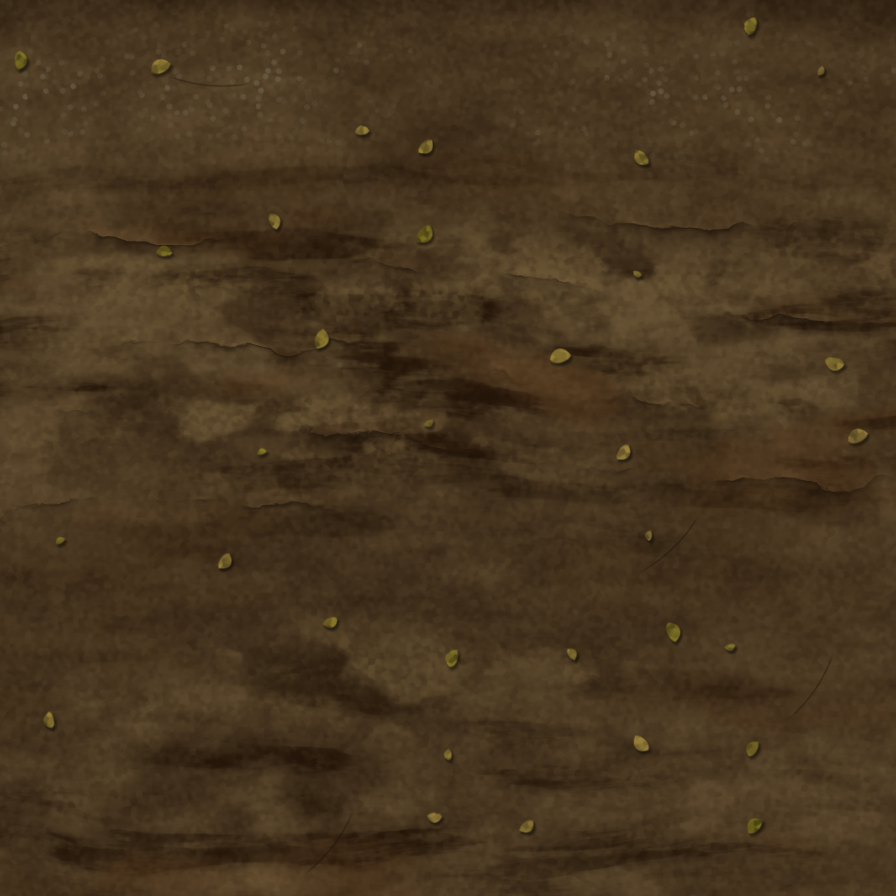
Give the GLSL for this texture, as a Shadertoy shader.

```glsl
const vec3 SOIL_DARK = vec3(0.18, 0.12, 0.06);
const vec3 SOIL_LIGHT = vec3(0.39, 0.31, 0.195);
const vec3 CRUST = vec3(0.43, 0.35, 0.215);
const vec3 RUST = vec3(0.36, 0.22, 0.10);
const vec3 GRAVEL = vec3(0.42, 0.37, 0.29);
const vec3 CRACK = vec3(0.10, 0.065, 0.03);
const vec3 LEAF_OLIVE = vec3(0.43, 0.39, 0.10);
const vec3 LEAF_TAN = vec3(0.54, 0.45, 0.22);
const float GRAIN_SCALE = 170.0;
const float GRAVEL_SCALE = 95.0;
const float LEAF_GRID = 9.0;
const float LEAF_SHARE = 0.38;
const int LEDGES = 10;
const int TWIGS = 4;

vec2 hash2(vec2 p) {
    vec3 q = fract(p.xyx * vec3(0.1031, 0.1030, 0.0973));
    q += dot(q, q.yzx + 33.33);
    return fract((q.xx + q.yz) * q.zy);
}

// Smooth cellular noise: x = blended cell value, y = nearest distance, z = nearest value
vec3 cells(vec2 p) {
    vec2 id = floor(p), f = fract(p);
    float sum = 0.0, weight = 0.0, nearest = 9.0, value = 0.0;
    for (int j = -1; j <= 1; j++)
    for (int i = -1; i <= 1; i++) {
        vec2 o = vec2(i, j);
        vec2 h = hash2(id + o + 200.0);
        vec2 d = o + h - f;
        float v = fract(dot(h, vec2(17.3, 31.7)));
        float dd = dot(d, d), w = exp(-6.0 * dd);
        sum += w * v;
        weight += w;
        if (dd < nearest) { nearest = dd; value = v; }
    }
    return vec3(sum / weight, sqrt(nearest), value);
}

float fbm(vec2 p) {
    float sum = 0.0, amp = 0.516;
    for (int i = 0; i < 5; i++) {
        sum += amp * cells(p).x;
        p = p * 2.03 + 17.7;
        amp *= 0.5;
    }
    return sum;
}

float band(float y, float centre, float width) {
    float d = (y - centre) / width;
    return exp(-d * d);
}

float waves(float x, float seed) {
    return sin(x * 13.0 + seed) + 0.5 * sin(x * 37.0 + seed * 2.3)
         + 0.3 * sin(x * 83.0 + seed * 4.1) + 0.15 * sin(x * 191.0 + seed);
}

// Eroded horizontal ledges: x = shadow below the lip, y = light on the lip
vec2 ledges(vec2 p, float roughness) {
    vec2 result = vec2(0.0);
    for (int i = 0; i < LEDGES; i++) {
        float n = float(i);
        vec2 h = hash2(vec2(n, 41.0));
        float along = p.x - fract(n * 0.618 + 0.2);
        float y = mix(0.42, 0.77, (n + 0.6 * h.x) / float(LEDGES));
        float edge = y + 0.005 * waves(p.x, n * 5.0) + (h.y - 0.5) * 0.12 * along;
        float depth = edge + (roughness - 0.5) * 0.035 - p.y;
        float reach = smoothstep(1.0, 0.4, abs(along) / mix(0.12, 0.28, h.y));
        float broken = smoothstep(-0.9, 0.7, waves(p.x * 1.3, n * 9.0 + 2.0));
        float thick = 0.003 + 0.006 * broken * h.x;
        float shadow = smoothstep(-0.0015, 0.0015, depth) * exp(-max(depth, 0.0) / thick);
        float lip = smoothstep(0.001, -0.002, depth) * exp(min(depth, 0.0) / 0.012);
        result = max(result, vec2(shadow, lip) * reach * broken);
    }
    return result;
}

// Pointed oval, negative inside, in units of the leaf length
float leafShape(vec2 q) {
    q.x += 0.18 * q.y * q.y;
    return length(vec2(abs(q.x) + 0.444 - 0.08 * q.y, q.y)) - 1.094;
}

vec3 addLeaves(vec3 color, vec2 p, float aa, float mottle) {
    vec2 id = floor(p * LEAF_GRID);
    vec2 h = hash2(id + 71.0), k = hash2(id + 133.0);
    if (k.x > LEAF_SHARE) return color;
    float size = mix(0.005, 0.012, k.y), angle = 6.283 * h.x;
    vec2 q = p - (id + 0.2 + 0.6 * h) / LEAF_GRID;
    mat2 turn = mat2(cos(angle), sin(angle), -sin(angle), cos(angle));
    float body = leafShape(turn * q / size) * size;
    float shade = leafShape(turn * (q + vec2(-0.002, 0.003)) / size) * size;
    color *= 1.0 - 0.45 * smoothstep(0.003, -0.002, shade);
    vec3 tint = mix(LEAF_OLIVE, LEAF_TAN, fract(h.y * 7.0)) * (0.65 + 0.6 * mottle);
    return mix(color, tint, 0.9 * smoothstep(aa, -aa, body));
}

float twigs(vec2 p, float aa) {
    float cover = 0.0;
    for (int i = 0; i < TWIGS; i++) {
        vec2 h = hash2(vec2(float(i), 91.0)), k = hash2(vec2(float(i), 17.0));
        float angle = (k.x - 0.5) * 2.0;
        vec2 q = mat2(cos(angle), -sin(angle), sin(angle), cos(angle)) * (p - h);
        float line = abs(q.y - 3.0 * q.x * q.x) - 0.0008;
        cover = max(cover, smoothstep(aa, -aa, line) * smoothstep(0.05, 0.03, abs(q.x)));
    }
    return cover;
}

void mainImage(out vec4 fragColor, in vec2 fragCoord) {
    vec2 p = fragCoord / iResolution.xy;
    float aa = 1.2 / iResolution.y;
    vec2 w = p + vec2(0.0, 0.05 * (cells(p * 3.0).x - 0.5));

    // Noise layers, from broad stains to single grains
    float broad = fbm(w * vec2(2.0, 5.0));
    float streak = fbm(w * vec2(6.0, 34.0) + 9.0);
    float mottle = fbm(p * vec2(18.0, 26.0) + 31.0);
    float patches = fbm(w * vec2(4.0, 11.0) + 53.0);
    float grain = cells(p * GRAIN_SCALE).x;
    vec3 stone = cells(p * GRAVEL_SCALE);

    // Worn soil, rough in the middle and at the foot
    float rough = min(1.0, band(w.y, 0.60, 0.17) + 0.8 * band(w.y, 0.08, 0.14));
    float tone = 0.5 + 0.55 * (broad - 0.5) + mix(0.25, 0.9, rough) * (streak - 0.5)
               + mix(0.35, 0.75, rough) * (mottle - 0.5) + 0.22 * (grain - 0.5);
    tone -= 0.16 * smoothstep(0.16, 0.0, w.y) + 0.3 * smoothstep(0.95, 1.0, w.y);
    tone -= 0.3 * rough * smoothstep(0.42, 0.28, streak);
    vec3 color = mix(SOIL_DARK, SOIL_LIGHT, clamp(tone, -0.2, 1.2));
    color = mix(color, RUST, 0.35 * rough * smoothstep(0.52, 0.72, 1.0 - patches));

    // Dry crust and gravel patches
    float dry = band(w.y, 0.68, 0.06) + band(w.y, 0.52, 0.06) + 0.8 * band(w.y, 0.24, 0.05);
    float crust = dry * smoothstep(0.46, 0.66, patches) * smoothstep(0.36, 0.62, mottle);
    color = mix(color, CRUST, 0.65 * min(crust, 1.0) * (0.55 + 0.6 * grain));
    float bed = band(w.y, 0.89, 0.06) + band(w.y, 0.53, 0.07) * band(p.x, 0.44, 0.12);
    float pebble = smoothstep(0.42, 0.18, stone.y) * smoothstep(0.45, 0.95, stone.z);
    pebble *= 0.04 + bed * smoothstep(0.40, 0.60, broad * 0.5 + mottle * 0.5);
    color = mix(color, GRAVEL, 0.7 * pebble);

    // Ledges, twigs and fallen leaves
    vec2 ledge = ledges(w, mottle);
    color *= 1.0 + 0.16 * ledge.y;
    color = mix(color, CRACK, 0.75 * ledge.x);
    color = mix(color, CRACK, 0.45 * twigs(p, aa));
    color = addLeaves(color, p, aa, grain);
    fragColor = vec4(color, 1.0);
}
```
